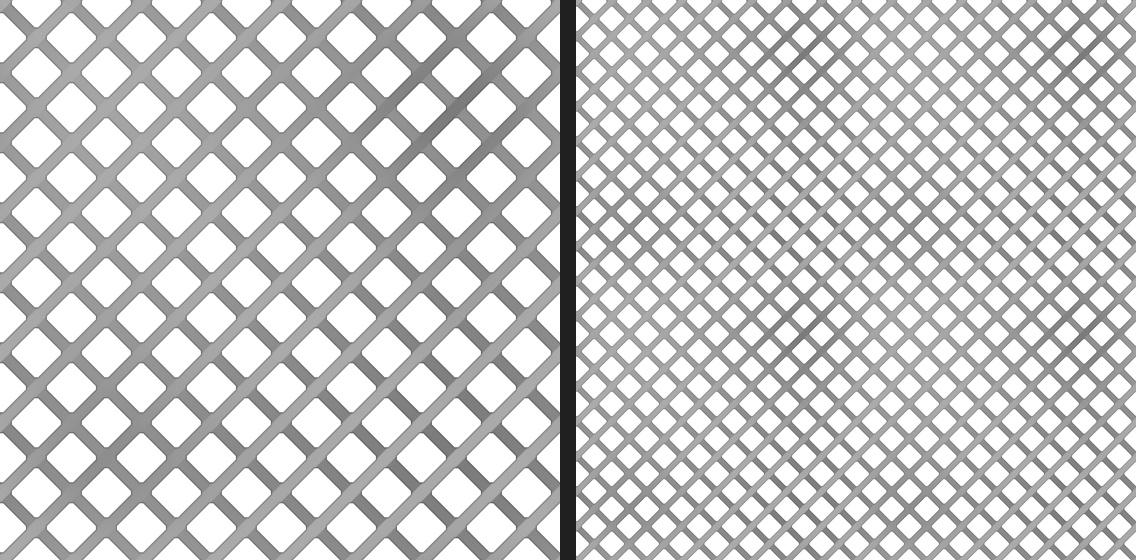
Left, the tile; right, the same tile 2 across and 2 down.
A Shadertoy shader for this pattern:

```glsl
const float TAU = 6.2831853;
const float REPEATS = 8.0;                 // cells across and down
const vec2  OFFSET = vec2(0.02, -0.04);    // position of a crossing, in cells
const float HOLE = 0.375;                  // half width of a hole, in diagonal units
const float BLUNT = 0.05;                  // amount cut off each hole corner
const float RIM_WIDTH = 0.018;             // dark outline, in cells
const float RIM_SHADE = 0.77;
const float RISING_TONE = 0.665;           // bars running up to the right
const float RISING_SLOPE = 0.05;
const float RISING_CURVE = 0.28;
const float FALLING_TONE = 0.565;          // bars running down to the right
const float FALLING_SLOPE = 0.11;
const vec3  BACKGROUND = vec3(1.0);

// Smooth ramp about the canvas centre that wraps at the edges
vec2 wrappedRamp(vec2 uv) {
    vec2 angle = TAU * (uv - 0.5);
    return 0.33 * sin(angle) - 0.08 * sin(2.0 * angle);
}

// Signed distance to a blunt-cornered hole, in cells; positive on the bars
float holeDistance(vec2 fromCentre) {
    float sides = (max(fromCentre.x, fromCentre.y) - HOLE) * inversesqrt(2.0);
    float corners = 0.5 * (fromCentre.x + fromCentre.y - 2.0 * HOLE + BLUNT);
    return max(sides, corners);
}

void mainImage(out vec4 fragColor, in vec2 fragCoord) {
    vec2 uv = fragCoord / iResolution.xy;
    float aa = 0.7 * REPEATS / min(iResolution.x, iResolution.y);

    // Diagonal lattice: bars lie on whole values of either axis
    vec2 cell = uv * REPEATS - OFFSET;
    vec2 diagonal = vec2(cell.x - cell.y, cell.x + cell.y);
    vec2 fromCentre = abs(fract(diagonal) - 0.5);
    float depth = holeDistance(fromCentre);

    // Each set of bars has a gradient along its length
    vec2 ramp = wrappedRamp(uv);
    float rise = ramp.x + ramp.y;
    float fall = ramp.x - ramp.y;
    float risingTone = RISING_TONE - RISING_SLOPE * rise - RISING_CURVE * rise * rise;
    float fallingTone = FALLING_TONE - FALLING_SLOPE * fall;

    // Rising bars pass over falling ones
    float over = smoothstep(-aa, aa, (fromCentre.x - HOLE) * inversesqrt(2.0));
    float tone = mix(fallingTone, risingTone, over);

    // Dark rim around the holes
    tone *= mix(RIM_SHADE, 1.0, smoothstep(-aa, aa, depth - RIM_WIDTH));

    float coverage = smoothstep(-aa, aa, depth);
    fragColor = vec4(mix(BACKGROUND, vec3(tone), coverage), 1.0);
}
```
